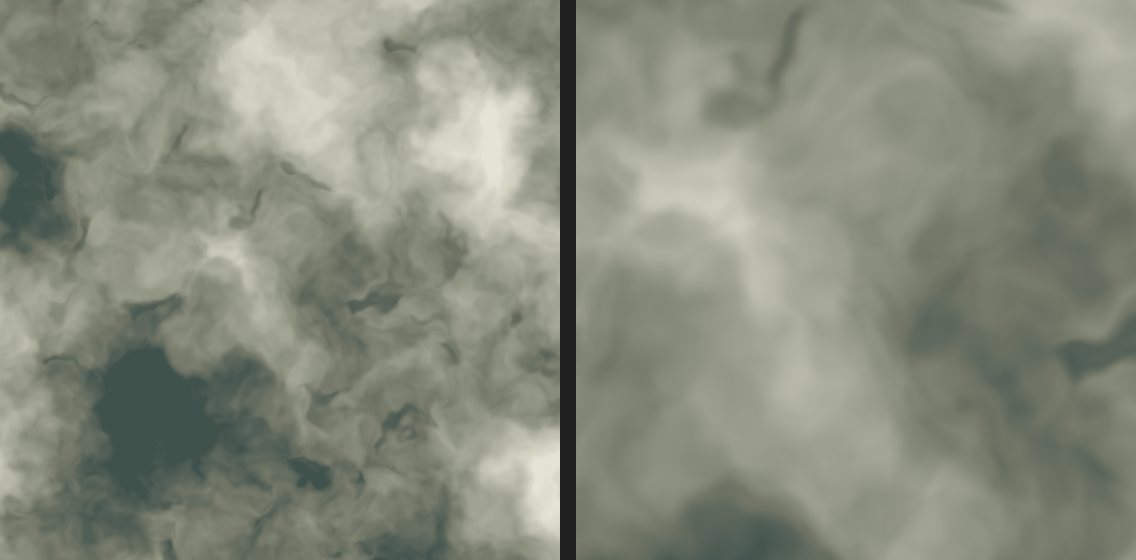
Left, the full canvas; right, a detail of the centre.
This texture is drawn by a Shadertoy shader. Its source:

```glsl
const vec3 DEEP_TEAL  = vec3(0.25, 0.32, 0.30);
const vec3 MOSS_GREY  = vec3(0.44, 0.46, 0.40);
const vec3 SAGE_GREY  = vec3(0.63, 0.64, 0.57);
const vec3 PALE_CREAM = vec3(0.82, 0.82, 0.76);
const vec3 HIGHLIGHT  = vec3(0.89, 0.89, 0.84);

// Unit gradient at a lattice cell, from an integer hash
vec2 cellGradient(vec2 cell) {
    uvec2 q = uvec2(ivec2(cell) + 4096);
    uint h = q.x * 1597334677u ^ q.y * 3812015801u;
    h = (h ^ (h >> 15)) * 2246822519u;
    h ^= h >> 13;
    float angle = float(h & 65535u) * 6.28319 / 65536.0;
    return vec2(cos(angle), sin(angle));
}

float gradientNoise(vec2 p) {
    vec2 i = floor(p), f = p - i;
    vec2 u = f * f * f * (f * (f * 6.0 - 15.0) + 10.0);
    vec2 e = vec2(1.0, 0.0);
    float a = dot(cellGradient(i), f);
    float b = dot(cellGradient(i + e.xy), f - e.xy);
    float c = dot(cellGradient(i + e.yx), f - e.yx);
    float d = dot(cellGradient(i + e.xx), f - e.xx);
    return mix(mix(a, b, u.x), mix(c, d, u.x), u.y);
}

float fbm(vec2 p, int octaves, float gain) {
    float sum = 0.0, amplitude = 1.0;
    for (int k = 0; k < octaves; k++) {
        sum += amplitude * gradientNoise(p);
        p = mat2(1.6, 1.2, -1.2, 1.6) * p + 17.3;
        amplitude *= gain;
    }
    return sum;
}

// Soft elliptical mass of light or shadow
float mass(vec2 p, vec2 center, vec2 radius) {
    vec2 d = (p - center) / radius;
    return exp(-dot(d, d));
}

// Broad arrangement of bright banks and dark hollows
float cloudBanks(vec2 p) {
    float tone = 0.515 + 0.12 * (p.y - 0.5) + 0.05 * (p.x - 0.5);
    tone += 0.17 * mass(p, vec2(0.52, 0.92), vec2(0.24, 0.17));
    tone += 0.24 * mass(p, vec2(0.87, 0.74), vec2(0.13, 0.12));
    tone += 0.20 * mass(p, vec2(0.96, 0.53), vec2(0.12, 0.11));
    tone += 0.33 * mass(p, vec2(1.00, 0.10), vec2(0.15, 0.20));
    tone += 0.14 * mass(p, vec2(0.42, 0.58), vec2(0.16, 0.11));
    tone += 0.32 * mass(p, vec2(0.00, 0.16), vec2(0.08, 0.22));
    tone -= 0.21 * mass(p, vec2(0.06, 0.69), vec2(0.09, 0.11));
    tone -= 0.19 * mass(p, vec2(0.25, 0.22), vec2(0.21, 0.14));
    return tone;
}

vec3 cloudColor(float tone) {
    vec3 color = mix(DEEP_TEAL, MOSS_GREY, clamp((tone - 0.29) / 0.16, 0.0, 1.0));
    color = mix(color, SAGE_GREY, clamp((tone - 0.45) / 0.18, 0.0, 1.0));
    color = mix(color, PALE_CREAM, clamp((tone - 0.63) / 0.19, 0.0, 1.0));
    return mix(color, HIGHLIGHT, clamp((tone - 0.82) / 0.10, 0.0, 1.0));
}

void mainImage(out vec4 fragColor, in vec2 fragCoord) {
    vec2 uv = fragCoord / iResolution.xy;

    // Turbulence curls the outlines of the masses
    vec2 curl = vec2(fbm(uv * 6.0 + 3.7, 4, 0.55), fbm(uv * 6.0 + 41.2, 4, 0.55));
    vec2 p = uv + 0.085 * curl;
    float banks = cloudBanks(p);

    // Billows, with finer mottling that fades in the bright haze
    float billows = fbm(p * 4.2 + 8.4, 4, 0.5);
    float mottling = fbm(uv * 19.0 + 0.8 * curl + 63.1, 3, 0.55);
    float roughness = 1.0 - smoothstep(0.50, 0.78, banks + 0.2 * billows);
    float tone = banks + 0.27 * billows;
    tone += mix(0.025, 0.085, roughness) * mottling;

    // Small smoky hollows
    float hollows = smoothstep(0.22, 0.65, fbm(p * 13.0 + 29.6, 2, 0.5));
    tone -= 0.13 * hollows * mix(0.3, 1.0, roughness);

    fragColor = vec4(cloudColor(tone), 1.0);
}
```
